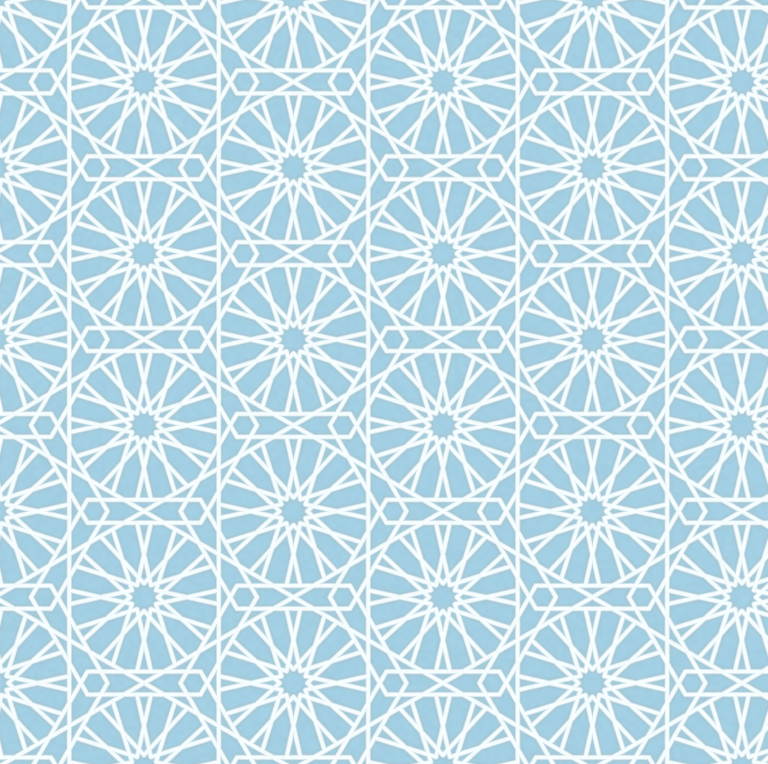
Reproduce this pattern procedurally as a WebGL 1 fragment shader.

```glsl
precision highp float;
// Lattice of twelve-petalled rosettes in white strapwork on pale blue.
// Space is folded into one wedge of a hexagonal cell, where a few
// line segments describe the petals, the bars and the small hexagons.

uniform vec2 u_resolution;

#define REPEATS vec2(2.569, 4.448)    // rectangular repeats across and down
#define ORIGIN vec2(0.1875, 0.668)    // centre of one rosette on the canvas
#define HALF_WIDTH 0.0128             // half the strap width, in cell units
#define SOFTNESS 0.0075               // blur of the strap edges
#define CROSSING 0.25                 // radius where petal sides cross
#define TIP 0.117                     // outer radius of the central star
#define VALLEY 0.080                  // inner radius of the central star
#define MOTTLE 0.018                  // strength of the uneven tint
#define BLUE vec3(0.635, 0.812, 0.890)
#define SHADE vec3(0.650, 0.780, 0.830)
#define WHITE vec3(0.965, 0.992, 1.000)

const float PI = 3.14159265;
const float APOTHEM = 0.4330127;      // rosette centre to its border lines

float hash(vec2 p) {
  vec3 q = fract(vec3(p.xyx) * 0.1031);
  q += dot(q, q.yzx + 33.33);
  return fract((q.x + q.y) * q.z);
}

float valueNoise(vec2 p) {
  vec2 i = floor(p);
  vec2 f = fract(p);
  f = f * f * (3.0 - 2.0 * f);
  float low = mix(hash(i), hash(i + vec2(1.0, 0.0)), f.x);
  float high = mix(hash(i + vec2(0.0, 1.0)), hash(i + 1.0), f.x);
  return mix(low, high, f.y);
}

float segment(vec2 p, vec2 a, vec2 b) {
  vec2 pa = p - a;
  vec2 ba = b - a;
  return length(pa - ba * clamp(dot(pa, ba) / dot(ba, ba), 0.0, 1.0));
}

vec2 polar(float radius, float angle) {
  return radius * vec2(cos(angle), sin(angle));
}

// Offset from the nearest rosette centre on the triangular lattice.
vec2 nearestCentre(vec2 p) {
  vec2 period = vec2(sqrt(3.0), 1.0);
  vec2 a = mod(p + 0.5 * period, period) - 0.5 * period;
  vec2 b = mod(p, period) - 0.5 * period;
  return dot(a, a) < dot(b, b) ? a : b;
}

// Central star and petal sides, in a wedge of fifteen degrees.
float rosette(vec2 p) {
  vec2 crossing = vec2(CROSSING, 0.0);
  vec2 tip = polar(TIP, PI / 12.0);
  float d = segment(p, vec2(VALLEY, 0.0), tip);
  d = min(d, segment(p, tip, crossing));
  return min(d, segment(p, crossing, vec2(APOTHEM, 0.0407)));
}

// Bars, hexagons and long straight lines, in a wedge of thirty degrees.
float framework(vec2 p) {
  vec2 corner = vec2(APOTHEM, 0.25);
  float d = segment(p, vec2(APOTHEM, 0.0), corner);
  d = min(d, segment(p, corner, vec2(0.5, 0.2113)));
  return min(d, segment(p, vec2(0.5, 0.0), polar(APOTHEM, PI / 6.0)));
}

float strapDistance(vec2 p) {
  vec2 local = nearestCentre(p);
  float radius = length(local);
  float angle = atan(local.y, local.x + 1e-6);
  float wide = abs(mod(angle, PI / 3.0) - PI / 6.0);
  float narrow = min(wide, PI / 6.0 - wide);
  return min(rosette(polar(radius, narrow)), framework(polar(radius, wide)));
}

void main() {
  vec2 uv = gl_FragCoord.xy / u_resolution;
  vec2 p = (uv - ORIGIN) * REPEATS * vec2(sqrt(3.0), 1.0);
  float edge = max(SOFTNESS, 0.75 * REPEATS.y / u_resolution.y);
  float d = strapDistance(p);

  // Grey fringe beside the straps, then the straps themselves.
  float fringe = 1.0 - smoothstep(HALF_WIDTH, HALF_WIDTH + 0.024, d);
  vec3 colour = mix(BLUE, SHADE, fringe);
  float strap = 1.0 - smoothstep(HALF_WIDTH - edge, HALF_WIDTH + edge, d);
  colour = mix(colour, WHITE, strap);

  // Faint uneven tint.
  colour += MOTTLE * (valueNoise(uv * 170.0) - 0.5);
  gl_FragColor = vec4(clamp(colour, 0.0, 1.0), 1.0);
}
```
